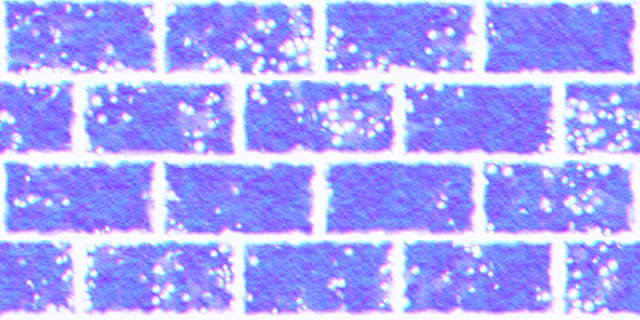
A Shadertoy shader for this texture map:

```glsl
const vec2 GRID = vec2(8.0, 4.0);         // square units across and down
const vec2 BRICK_HALF = vec2(0.91, 0.425);
const float BRICK_LIFT = 0.04;
const float JITTER = 0.025;
const float EDGE_ROUGH = 0.11;
const float EDGE_SOFT = 0.045;
const float SPOT_FREQ = 9.0;
const float GRAIN_FREQ = 11.0;
const float SLOPE_STEP = 0.015;
const float PIT_TINT = 0.014;
const float GRAIN_TINT = 0.016;
const vec3 BLUE = vec3(0.485, 0.535, 1.0);
const vec3 VIOLET = vec3(0.515, 0.445, 1.0);
const vec3 MORTAR = vec3(0.975, 0.985, 1.0);

float hash(vec2 p) {
    return fract(sin(dot(p, vec2(127.1, 311.7))) * 43758.5453);
}

// Value noise that wraps over the whole grid; freq must be whole
float noise(vec2 q, float freq) {
    vec2 p = q * freq, i = floor(p), f = fract(p), size = GRID * freq;
    f = f * f * (3.0 - 2.0 * f);
    vec2 a = mod(i, size), b = mod(i + 1.0, size);
    return mix(mix(hash(a), hash(vec2(b.x, a.y)), f.x),
               mix(hash(vec2(a.x, b.y)), hash(b), f.x), f.y);
}

float fbm(vec2 q, float freq) {
    float sum = 0.0, amp = 0.57;
    for (int k = 0; k < 3; k++) {
        sum += amp * noise(q, freq);
        freq *= 2.0;
        amp *= 0.5;
    }
    return sum;
}

// Signed distance to the brick in x, random wear of that brick in y
vec2 brick(vec2 q) {
    float row = mod(floor(q.y), GRID.y);
    float x = q.x * 0.5 + 0.5 * (1.0 - mod(row, 2.0));
    vec2 id = vec2(mod(floor(x), GRID.x * 0.5), row);
    vec2 local = vec2(fract(x) * 2.0 - 1.0, fract(q.y) - 0.5 - BRICK_LIFT);
    local += JITTER * (vec2(hash(id + 3.7), hash(id + 8.3)) - 0.5);
    vec2 a = abs(local) - BRICK_HALF;
    return vec2(length(max(a, 0.0)) + min(max(a.x, a.y), 0.0), hash(id + 17.3));
}

// Round pits; more of them appear as wear grows
float pits(vec2 q, float wear) {
    vec2 p = q * SPOT_FREQ, base = floor(p);
    float pit = 0.0;
    for (int j = -1; j <= 1; j++)
    for (int i = -1; i <= 1; i++) {
        vec2 cell = base + vec2(i, j);
        vec2 id = mod(cell, GRID * SPOT_FREQ);
        vec2 center = cell + vec2(hash(id + 1.3), hash(id + 5.9));
        float radius = mix(0.4, 0.95, hash(id + 9.1));
        float disk = 1.0 - smoothstep(0.3 * radius, radius, length(p - center));
        pit = max(pit, disk * smoothstep(0.0, 0.15, wear - hash(id + 2.6)));
    }
    return pit;
}

// Exposed mortar in x, fine grain height in y
vec2 surface(vec2 q) {
    vec2 b = brick(q);
    float rough = fbm(q, 7.0);
    float d = b.x + EDGE_ROUGH * (rough - 0.5);
    float mortar = smoothstep(-EDGE_SOFT, EDGE_SOFT, d);
    float wear = 1.7 * (fbm(q, 2.0) - 0.5) + mix(-0.02, 0.32, b.y)
               + 0.2 * smoothstep(-0.2, 0.0, b.x);
    wear = clamp(wear, 0.0, 1.0);
    float haze = 0.9 * wear * smoothstep(0.42, 0.75, rough);
    float bare = 1.0 - (1.0 - mortar) * (1.0 - pits(q, wear)) * (1.0 - haze);
    return vec2(bare, fbm(q, GRAIN_FREQ));
}

void mainImage(out vec4 fragColor, in vec2 fragCoord) {
    vec2 q = fragCoord / iResolution.xy * GRID;
    vec2 here = surface(q);
    vec2 dx = (surface(q + vec2(SLOPE_STEP, 0.0)) - here) / SLOPE_STEP;
    vec2 dy = (surface(q + vec2(0.0, SLOPE_STEP)) - here) / SLOPE_STEP;

    // Base colour
    vec3 color = mix(BLUE, VIOLET, smoothstep(0.35, 0.65, noise(q, 6.0)));
    color = mix(color, MORTAR, here.x);

    // Slopes tint red across and green upward
    vec2 tint = PIT_TINT * vec2(dx.x, dy.x);
    tint += GRAIN_TINT * (1.0 - here.x) * vec2(0.6 * dx.y, dy.y);
    color.rg += clamp(tint, -0.22, 0.22);

    fragColor = vec4(clamp(color, 0.0, 1.0), 1.0);
}
```
